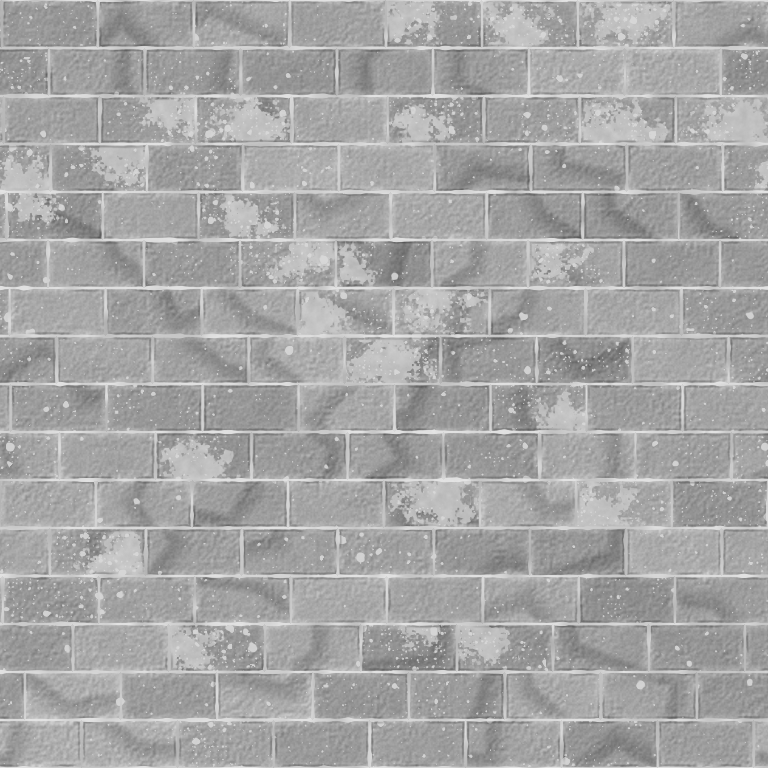
Reproduce this texture procedurally as a Shadertoy shader.

```glsl
const vec2 BRICKS = vec2(8.0, 16.0);
const vec3 MORTAR_DULL = vec3(0.70);
const vec3 MORTAR_BRIGHT = vec3(0.90);
const vec3 BRICK_DARK = vec3(0.585);
const vec3 BRICK_LIGHT = vec3(0.675);
const vec3 PLASTER = vec3(0.775);
const vec3 CHIP = vec3(0.85);

// Sideways shift of each course in brick lengths, top course first
const float COURSE_SHIFT[16] = float[16](
    0.02, 0.51, 0.04, 0.53, 0.07, 0.50, 0.10, 0.59,
    0.11, 0.62, 0.00, 0.52, 0.03, 0.76, 0.26, 0.85);

float hash(vec2 p) {
    vec3 a = fract(p.xyx * 0.1031);
    a += dot(a, a.yzx + 33.33);
    return fract((a.x + a.y) * a.z);
}

vec2 hash2(vec2 p) {
    return vec2(hash(p), hash(p + vec2(41.0, 97.0)));
}

float noise(vec2 p) {
    vec2 i = floor(p), f = fract(p);
    f = f * f * (3.0 - 2.0 * f);
    return mix(mix(hash(i), hash(i + vec2(1, 0)), f.x),
               mix(hash(i + vec2(0, 1)), hash(i + vec2(1, 1)), f.x), f.y);
}

float fbm(vec2 p) {
    float sum = 0.0, weight = 0.53;
    for (int i = 0; i < 4; i++) {
        sum += weight * noise(p);
        p = p * 2.03 + 17.0;
        weight *= 0.5;
    }
    return sum;
}

// One layer of scattered irregular flakes
float flakes(vec2 p, float scale, float density, float px) {
    p *= scale;
    vec2 cell = floor(p);
    vec2 centre = 0.3 + 0.4 * hash2(cell);
    float size = hash(cell + 63.0);
    float radius = mix(0.09, 0.24, size * size);
    float d = length(fract(p) - centre) - radius + 0.16 * (noise(p * 5.0) - 0.5);
    float aa = px * scale * 0.7;
    return step(hash(cell + 129.0), density) * (1.0 - smoothstep(-aa, aa, d));
}

// Soft dark fold that fades away behind a bent edge
float fold(vec2 q, vec2 seed) {
    float angle = 6.2832 * hash(seed);
    float bend = angle + mix(0.4, 1.7, hash(seed + 11.0));
    vec2 r = q - (hash2(seed + 23.0) - 0.5) * vec2(1.5, 0.6);
    float s = max(dot(r, vec2(cos(angle), sin(angle))),
                  dot(r, vec2(cos(bend), sin(bend))));
    return smoothstep(-0.12, 0.05, s) * (1.0 - smoothstep(0.04, 0.5, s));
}

// Fine embossed pitting, stronger in loose clusters
float pitting(vec2 p) {
    float relief = noise(p * 15.0) - noise(p * 15.0 + vec2(0.5, -0.5));
    float grain = noise(p * 31.0) - 0.5;
    return relief * mix(0.03, 0.14, noise(p * 2.5)) + grain * 0.05;
}

// Ragged plaster patch inside one brick
float plasterMask(vec2 q, vec2 p, vec2 seed) {
    vec2 centre = (hash2(seed) - 0.5) * vec2(1.6, 0.8);
    float field = mix(0.35, 0.75, hash(seed + 5.0)) - length((q - centre) * vec2(0.8, 1.0));
    field += 1.1 * (fbm(p * 4.0) - 0.5) + 0.4 * (noise(p * 20.0) - 0.5);
    return smoothstep(-0.04, 0.16, field);
}

void mainImage(out vec4 fragColor, in vec2 fragCoord) {
    vec2 uv = fragCoord / iResolution.xy;
    vec2 p = uv * BRICKS.y;
    float px = BRICKS.y / iResolution.y;

    // Brick index and position, in course heights
    float course = min(floor(p.y), BRICKS.y - 1.0);
    float along = uv.x * BRICKS.x - COURSE_SHIFT[int(BRICKS.y - 1.0 - course)];
    vec2 id = vec2(mod(floor(along), BRICKS.x), course);
    vec2 q = (vec2(fract(along), fract(p.y)) - 0.5) * vec2(2.0, 1.0);
    vec2 gap = vec2(1.0, 0.5) - abs(q);
    float edge = min(gap.x, gap.y) + 0.016 * (noise(p * 7.0) - 0.5);

    // Brick face with its own tone, fold and worn rim
    float wear = hash(id + 211.0);
    vec3 col = mix(BRICK_DARK, BRICK_LIGHT, hash(id + 307.0));
    col += 0.06 * (fbm(p * 1.6) - 0.5) - 0.025 * smoothstep(0.55, 0.8, wear);
    col -= 0.10 * step(hash(id + 401.0), 0.48) * fold(q, id + 503.0);
    col += 0.07 * (1.0 - smoothstep(0.03, 0.17, edge));
    col += pitting(p);

    // Plaster and flakes gather on the worn bricks
    float plaster = step(0.77, wear) * plasterMask(q, p, id + 601.0);
    col = mix(col, PLASTER + 0.12 * (fbm(p * 6.0) - 0.5), plaster * 0.9);
    float density = 0.04 + 0.36 * smoothstep(0.4, 0.85, wear) * smoothstep(0.25, 0.65, noise(p * 1.8));
    float chips = 0.0;
    for (int i = 0; i < 3; i++) {
        float scale = 2.6 * pow(2.1, float(i));
        chips = max(chips, flakes(p + 9.0 * float(i), scale, density, px));
    }
    col = mix(col, CHIP, chips * 0.88);

    // Broken dark outline, then the bright joint
    float rim = (edge - 0.055) / 0.024;
    col -= 0.17 * exp(-rim * rim) * smoothstep(0.3, 0.75, noise(p * 2.3 + 71.0));
    float lump = noise(p * 4.0 + 37.0);
    float halfJoint = 0.022 + 0.035 * pow(lump, 4.0);
    float joint = 1.0 - smoothstep(halfJoint - px * 0.6, halfJoint + px * 0.6, edge);
    float bright = noise(p * 2.7 + 83.0) + (gap.y < gap.x ? 0.25 : -0.05);
    col = mix(col, mix(MORTAR_DULL, MORTAR_BRIGHT, clamp(bright, 0.0, 1.0)), joint * 0.92);

    fragColor = vec4(clamp(col, 0.0, 1.0), 1.0);
}
```
